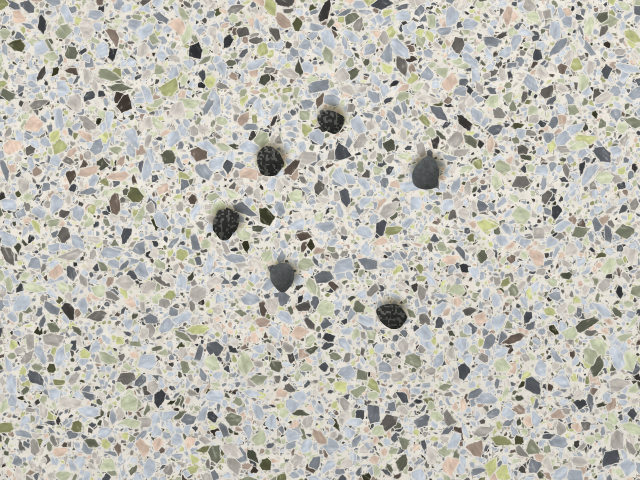
Reproduce this texture procedurally as a Shadertoy shader.

```glsl
const vec3 CREAM = vec3(0.925, 0.905, 0.865);
const vec3 SHADOW = vec3(0.50, 0.47, 0.38);
const int LAYERS = 5;
const int SIDES = 6;
const int PEBBLES = 6;

float hash(vec2 p) {
    return fract(sin(dot(p, vec2(127.1, 311.7))) * 43758.545);
}

vec2 hash2(vec2 p) {
    return vec2(hash(p), hash(p + 41.3));
}

float noise(vec2 p) {
    vec2 cell = floor(p), f = fract(p);
    f = f * f * (3.0 - 2.0 * f);
    return mix(mix(hash(cell), hash(cell + vec2(1, 0)), f.x),
               mix(hash(cell + vec2(0, 1)), hash(cell + vec2(1, 1)), f.x), f.y);
}

float fbm(vec2 p) {
    return 0.55 * noise(p) + 0.3 * noise(p * 2.1 + 7.3) + 0.15 * noise(p * 4.3 + 3.1);
}

vec2 rotate(vec2 p, float angle) {
    float c = cos(angle), s = sin(angle);
    return vec2(c * p.x + s * p.y, c * p.y - s * p.x);
}

// Coverage of a shape from its signed distance
float fill(float dist, float soft) {
    return 1.0 - smoothstep(-soft, soft, dist);
}

// Broken stone: convex polygon cut by randomly tilted lines, then stretched
float chipDistance(vec2 p, float radius, float stretch, vec2 seed) {
    p *= vec2(inversesqrt(stretch), sqrt(stretch));
    float dist = -1.0;
    for (int i = 0; i < SIDES; i++) {
        vec2 rnd = hash2(seed + float(i) * 3.7);
        float angle = 6.2832 * (float(i) + 0.8 * rnd.x) / float(SIDES);
        dist = max(dist, dot(p, vec2(cos(angle), sin(angle))) - radius * mix(0.6, 1.15, rnd.y));
    }
    return dist * inversesqrt(stretch);
}

// Mostly pale stones, few dark ones, in blue-grey, sage, olive and tan
vec3 chipColor(vec2 seed) {
    float light = mix(0.81, 0.19, pow(hash(seed + 5.1), 2.7));
    float kind = hash(seed + 9.7);
    vec3 tint = vec3(0.96, 1.0, 1.05);
    if (kind > 0.42) tint = vec3(1.03, 1.0, 0.96);
    if (kind > 0.62) tint = vec3(1.0, 1.03, 0.88);
    if (kind > 0.83) tint = vec3(1.02, 1.04, 0.74);
    if (kind > 0.89) tint = vec3(1.10, 0.98, 0.89);
    return light * tint;
}

vec3 matrixColor(vec2 p) {
    vec3 color = CREAM * (0.95 + 0.08 * fbm(p * 45.0));
    color = mix(color, vec3(0.82, 0.78, 0.70), 0.5 * smoothstep(0.62, 0.85, fbm(p * 70.0 + 20.0)));
    return color * (1.0 - 0.22 * smoothstep(0.78, 0.95, noise(p * 190.0)));
}

// One size of chips, each ringed by a thin seam of cement
vec3 addChips(vec3 color, vec3 cement, vec2 p, float size, float share, float layer, float soft) {
    vec2 home = floor(p / size);
    for (int y = -1; y <= 1; y++)
    for (int x = -1; x <= 1; x++) {
        vec2 cell = home + vec2(x, y);
        vec2 seed = cell + layer * 57.0;
        if (hash(seed + 2.9) > share) continue;
        vec2 center = (cell + 0.15 + 0.7 * hash2(seed)) * size;
        vec2 q = rotate(p - center, 6.2832 * hash(seed + 13.3));
        float radius = size * mix(0.20, 0.43, hash(seed + 17.9));
        float stretch = mix(1.0, 2.4, pow(hash(seed + 23.1), 1.5));
        float dist = chipDistance(q, radius, stretch, seed);
        dist += 0.0016 * (noise(p * 230.0 + seed) - 0.5);
        float grain = fbm(q * vec2(60.0, 110.0) + seed * 3.0);
        vec3 stone = chipColor(seed) * (0.84 + 0.32 * grain);
        stone = mix(stone, cement, 0.25 * smoothstep(0.6, 0.8, grain));
        color = mix(color, cement, fill(dist - 0.0016, soft));
        color = mix(color, stone, fill(dist, soft));
    }
    return color;
}

// Loose dark pebble with a soft shadow; some are smooth, some porous
vec3 addPebble(vec3 color, vec2 p, vec2 center, vec2 seed, float soft) {
    float size = mix(0.027, 0.036, hash(seed));
    vec2 q = rotate(p - center, 6.2832 * hash(seed + 4.4));
    q.y *= 1.25 + 9.0 * q.x;
    float rough = step(0.45, hash(seed + 8.8));
    float dist = length(q) - size + (0.004 + 0.004 * rough) * (noise(p * 65.0 + seed) - 0.5);
    float shade = length((p - center - vec2(0.004, 0.010)) * vec2(1.0, 1.1)) - size;
    color = mix(color, color * SHADOW, 0.75 * fill(shade, 0.013));
    float pits = smoothstep(0.45, 0.75, noise(p * 260.0 + seed));
    vec3 stone = mix(vec3(0.31, 0.32, 0.32), vec3(0.23, 0.23, 0.22), rough);
    stone *= 0.85 + 0.3 * fbm(p * 110.0) + mix(0.08, 0.7, rough) * (pits - 0.35);
    stone *= 1.0 + 0.25 * dot(p - center, vec2(-0.5, 0.8)) / size;
    return mix(color, stone, fill(dist, soft));
}

void mainImage(out vec4 fragColor, in vec2 fragCoord) {
    vec2 p = fragCoord / iResolution.y;
    vec2 middle = vec2(0.5 * iResolution.x / iResolution.y, 0.56);
    float soft = max(0.0011, 0.7 / iResolution.y);
    vec3 cement = matrixColor(p);
    vec3 color = cement;

    // Stones from fine to coarse
    for (int i = 0; i < LAYERS; i++) {
        float layer = float(i);
        float size = 0.011 * pow(1.4, layer);
        vec2 q = rotate(p, 0.6 * layer) + 3.0 + layer;
        color = addChips(color, cement, q, size, 0.72, layer + 1.0, soft);
    }

    // Pebbles strewn around the middle
    for (int i = 0; i < PEBBLES; i++) {
        vec2 seed = vec2(float(i) * 2.7, 6.1);
        float angle = 6.2832 * (float(i) + 0.5 * hash(seed + 1.5)) / float(PEBBLES);
        vec2 ring = vec2(0.27, 0.25) * mix(0.55, 1.1, hash(seed + 3.2));
        color = addPebble(color, p, middle + ring * vec2(cos(angle), sin(angle)), seed, soft);
    }

    // Gentle uneven light
    color *= 0.97 + 0.05 * smoothstep(0.0, 0.7, p.y) * noise(p * 2.0 + 5.0);
    fragColor = vec4(clamp(color, 0.0, 1.0), 1.0);
}
```
